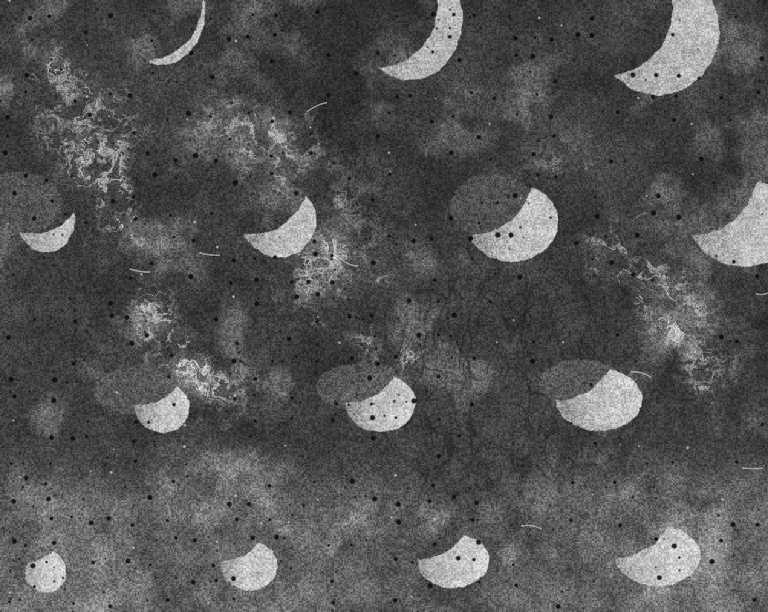
A WebGL 2 fragment shader for this pattern:

```glsl
#version 300 es
precision highp float;
// Four staggered rows of pale waxing crescents on a worn, dark grey sheet.
// Each crescent is an ellipse cut by a disc; size, pitch and phase follow row
// and column. Layered noise makes the haze, pale veins, hairlines and specks.

#define ROWS 4
#define COLS 4
#define SHEET_TONE 0.235
#define HAZE_TONE 0.17
#define VEIN_TONE 0.36
#define GHOST_TONE 0.37
#define CRESCENT_TONE 0.76
#define HAIRLINE_DEPTH 0.32
#define GRAIN 0.46
#define EDGE_WEAR 0.55
#define SCRATCHES 8

uniform vec2 u_resolution;
out vec4 outColor;

float hash(vec2 p) {
  vec3 q = fract(p.xyx * 0.1031);
  q += dot(q, q.yzx + 33.33);
  return fract((q.x + q.y) * q.z);
}

float noise(vec2 p) {
  vec2 i = floor(p), f = fract(p);
  f = f * f * (3.0 - 2.0 * f);
  return mix(mix(hash(i), hash(i + vec2(1, 0)), f.x),
             mix(hash(i + vec2(0, 1)), hash(i + vec2(1, 1)), f.x), f.y);
}

float fbm(vec2 p) {
  float sum = 0.0, weight = 0.5;
  for (int i = 0; i < 5; i++) {
    sum += weight * noise(p);
    p = mat2(1.6, 1.2, -1.2, 1.6) * p + 17.3;
    weight *= 0.5;
  }
  return sum / 0.97;
}

float ellipse(vec2 q, vec2 radii) {
  float k = length(q / radii);
  return k * (k - 1.0) / max(length(q / (radii * radii)), 1e-4);
}

// Coverage of round specks, at most one per grid cell.
float specks(vec2 p, float cell, float density, float radius, float aa) {
  vec2 id = floor(p / cell);
  vec2 spot = 0.25 + 0.5 * vec2(hash(id + 3.1), hash(id + 8.7));
  float size = radius * (0.4 + 0.6 * hash(id + 21.4));
  float d = length(p - (id + spot) * cell) - size;
  return step(hash(id + 40.2), density) * (1.0 - smoothstep(-aa, aa, d));
}

// Dark sheet with a hazy lower band and three slanted streaks of pale veins.
float sheet(vec2 p) {
  float cloud = fbm(p * 0.07 + 4.0), mottle = fbm(p * 0.3 + 31.0);
  float tone = SHEET_TONE + 0.16 * (cloud - 0.5) + 0.1 * (mottle - 0.5);
  tone += 0.15 * smoothstep(0.54, 0.78, fbm(p * 0.13 + 60.0));
  float haze = 1.0 - smoothstep(16.0, 30.0, p.y + 16.0 * (cloud - 0.5));
  float shade = exp(-pow((p.x - 71.0) / 12.0, 2.0));
  tone += HAZE_TONE * haze * (1.0 - 0.6 * shade) * (0.55 + 0.9 * mottle);
  float slant = p.x - 0.48 * (100.0 - p.y), streak = 0.0;
  for (int i = 0; i < 3; i++) {
    float n = float(i), top = 95.0 - 8.0 * n;
    float across = (slant - 4.0 - 30.0 * n - 9.0 * n * (n - 1.0)) / 9.0;
    float span = smoothstep(27.0, 40.0, p.y) * (1.0 - smoothstep(top - 8.0, top, p.y));
    streak += exp(-across * across) * span;
  }
  vec2 warp = vec2(mottle, fbm(p * 0.3 + 77.0)) * 3.0;
  float ridge = 1.0 - abs(2.0 * fbm(p * 0.22 + warp) - 1.0);
  float patches = smoothstep(0.38, 0.62, fbm(p * 0.12 + 12.0));
  float veins = smoothstep(0.8, 1.0, ridge) + 0.2;
  return tone + VEIN_TONE * streak * patches * veins * (0.4 + mottle);
}

// Fine dark branching lines, densest right of the middle.
float hairlines(vec2 p) {
  vec2 d = (p - vec2(80, 38)) / vec2(25, 30);
  float lines = 0.0;
  for (int i = 0; i < 3; i++) {
    float k = float(i);
    vec2 q = p * vec2(0.22 + 0.07 * k, 0.08 + 0.06 * k) + 19.0 * k;
    float n = noise(q + 0.9 * noise(p * 0.25 + 7.0 * k));
    lines = max(lines, 1.0 - smoothstep(0.0, 0.055, abs(n - 0.5)));
  }
  return lines * exp(-dot(d, d)) * (0.3 + noise(p * 0.4));
}

void main() {
  vec2 p = 100.0 * gl_FragCoord.xy / u_resolution.y;  // canvas height is 100
  float width = 100.0 * u_resolution.x / u_resolution.y;
  float aa = 100.0 / u_resolution.y;
  float tone = sheet(p) * (1.0 - HAIRLINE_DEPTH * hairlines(p));
  float wear = EDGE_WEAR * (fbm(p * 0.9) - 0.5);

  // Crescents: lower rows are smaller, right columns fuller.
  for (int j = 0; j < ROWS; j++) for (int i = 0; i < COLS; i++) {
    float r = float(j), c = float(i);
    float x = 7.5 + 19.0 * mod(r, 2.0) + c * (33.3 + 2.4 * r), t = x / width;
    if (t > 1.03) continue;
    float y = 6.4 + r * (24.2 + 2.33 * r) + (3.3 - r * r) * t;
    vec2 q = p - vec2(x, y);
    vec2 radii = vec2(3.1 + 4.6 * t + 0.33 * r * r, 3.35 + 1.8 * t + 0.19 * r * (1.0 + r * r));
    vec2 cut = vec2(-3.4 - 3.8 * t - r * (1.8 * t - 0.8), 8.5 + 0.65 * t - 0.32 * r * r * r + 1.3 * r * t);
    float cutRadius = 6.9 + 2.9 * t + 0.65 * r;
    // Faint grey disc behind, strongest in the middle rows
    float strength = max(0.0, 1.0 - 0.6 * abs(r - 1.4)) * (1.0 - 0.9 * mod(c * abs(r - 1.0), 2.0));
    float ghost = ellipse(q - vec2(-4.6 + 2.2 * t, 2.7), vec2(7.0, 2.4 + 1.4 * r)) + wear;
    tone = mix(tone, GHOST_TONE, strength * (1.0 - smoothstep(-aa, aa, ghost)));
    // Bright part
    float d = max(ellipse(q, radii), cutRadius - length(q - cut)) + wear;
    float side = q.x / radii.x;
    float cover = (1.0 - smoothstep(-aa, aa, d)) * mix(0.72, 1.0, smoothstep(-1.0, 0.0, side));
    float pale = CRESCENT_TONE - 0.022 * r + 0.04 * side + 0.16 * (fbm(p * 0.5) - 0.5);
    tone = mix(tone, pale, cover);
  }

  // Surface wear: grain, dark and light specks, short scratches
  float grain = hash(floor(p * 4.0)) - 0.5 + 0.6 * (noise(p * 2.3) - 0.5);
  tone *= 1.0 + GRAIN * grain * (1.0 - 0.5 * smoothstep(0.4, 0.8, tone));
  float leftward = 1.0 - 0.6 * p.x / width;
  tone = mix(tone, 0.05, 0.9 * specks(p, 3.3, 0.42 * leftward, 0.42, aa));
  tone = mix(tone, 0.08, 0.7 * specks(p + 50.0, 1.7, 0.2 * leftward, 0.24, aa));
  tone = mix(tone, 0.8, 0.8 * specks(p + 90.0, 4.1, 0.12, 0.22, aa));
  for (int i = 0; i < SCRATCHES; i++) {
    vec2 seed = vec2(float(i) * 7.0, 5.0);
    vec2 q = p - vec2(width * hash(seed), 100.0 * hash(seed + 2.0));
    float bend = 0.5 * (hash(seed + 4.0) - 0.5), slope = hash(seed + 6.0) - 0.5;
    float d = max(abs(q.y - slope * q.x - bend * q.x * q.x) - 0.05, abs(q.x) - 1.6);
    tone = mix(tone, 0.75, 0.7 * (1.0 - smoothstep(0.0, aa, d)));
  }
  outColor = vec4(vec3(clamp(tone, 0.0, 1.0)), 1.0);
}
```
